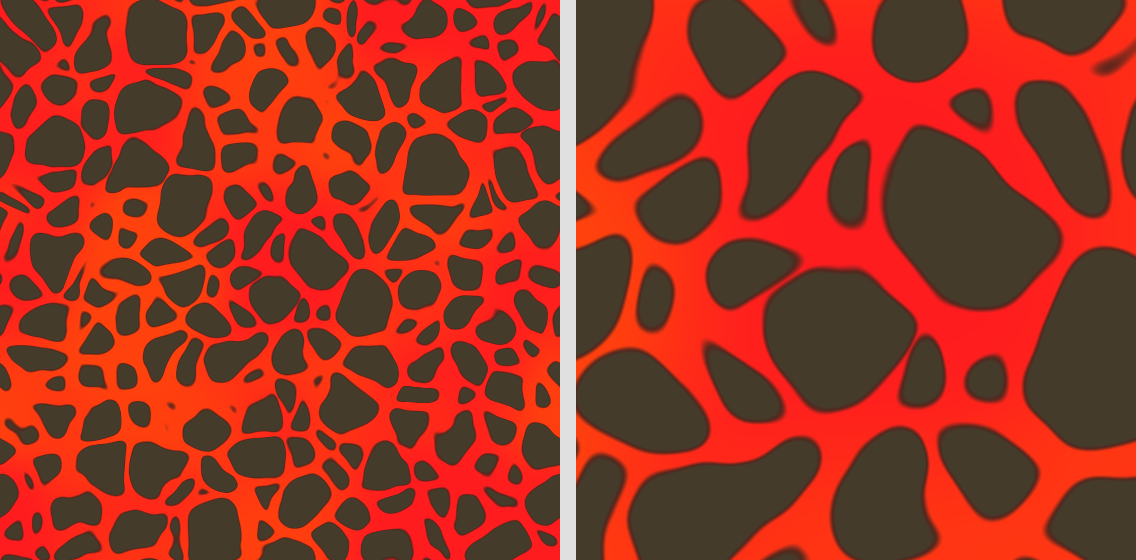
Left, the full canvas; right, a detail of the centre.
A WebGL 2 fragment shader for this texture:

```glsl
#version 300 es
precision highp float;

uniform vec2 u_resolution;
out vec4 fragColor;

const vec3 STONE = vec3(0.27, 0.23, 0.17);
const vec3 RIM = vec3(0.32, 0.15, 0.11);
const vec3 LAVA_RED = vec3(1.0, 0.11, 0.12);
const vec3 LAVA_ORANGE = vec3(1.0, 0.26, 0.05);

const float CELLS = 15.0;         // stones per canvas side
const float SIZE_SPREAD = 0.8;    // largest stone weight, in squared cells
const float GAP = 0.12;           // half width of the cracks, in cells
const float GAP_SPREAD = 0.12;    // slow change of the crack width
const float ROUNDING = 11.0;      // higher gives sharper corners
const float WARP = 0.6;           // bending of the outlines, in cells
const float WARP_PERIOD = 12.0;
const float WOBBLE = 0.18;        // small dents in the outlines
const float WOBBLE_PERIOD = 30.0;
const float EDGE = 0.002;         // half width of the soft edge, in canvas units

vec3 hash3(vec2 p) {
    vec3 q = vec3(dot(p, vec2(127.1, 311.7)),
                  dot(p, vec2(269.5, 183.3)),
                  dot(p, vec2(419.2, 371.9)));
    return fract(sin(q) * 43758.5453);
}

// Three channels of value noise that wrap after one canvas.
vec3 tiledNoise(vec2 uv, float period, float seed) {
    vec2 p = uv * period;
    vec2 cell = floor(p);
    vec2 f = p - cell;
    f = f * f * f * (f * (f * 6.0 - 15.0) + 10.0);
    vec2 lo = mod(cell, period);
    vec2 hi = mod(cell + 1.0, period);
    vec3 a = hash3(lo + seed);
    vec3 b = hash3(vec2(hi.x, lo.y) + seed);
    vec3 c = hash3(vec2(lo.x, hi.y) + seed);
    vec3 d = hash3(hi + seed);
    return mix(mix(a, b, f.x), mix(c, d, f.x), f.y);
}

// Stone centre in xy, its weight in z.
vec3 stoneSeed(vec2 cell) {
    vec3 h = hash3(mod(cell, CELLS) + 3.0);
    return vec3(cell + h.xy, SIZE_SPREAD * h.z * h.z);
}

float power(vec2 p, vec3 stone) {
    vec2 d = p - stone.xy;
    return dot(d, d) - stone.z;
}

// Rounded distance to the border of a weighted Voronoi cell.
float stoneBorder(vec2 p) {
    vec2 base = floor(p);
    vec3 owner = vec3(0.0);
    vec2 ownerCell = base;
    float best = 1e5;
    for (int y = -2; y <= 2; y++) {
        for (int x = -2; x <= 2; x++) {
            vec2 cell = base + vec2(x, y);
            vec3 stone = stoneSeed(cell);
            float reach = power(p, stone);
            if (reach < best) {
                best = reach;
                owner = stone;
                ownerCell = cell;
            }
        }
    }

    // Soft minimum over the borders with all neighbours.
    float sum = 1e-6;
    for (int y = -2; y <= 2; y++) {
        for (int x = -2; x <= 2; x++) {
            vec2 cell = base + vec2(x, y);
            if (cell == ownerCell) continue;
            vec3 stone = stoneSeed(cell);
            float spacing = max(distance(stone.xy, owner.xy), 0.001);
            float border = (power(p, stone) - best) / (2.0 * spacing);
            sum += exp(-ROUNDING * border);
        }
    }
    return -log(sum) / ROUNDING;
}

void main() {
    vec2 uv = gl_FragCoord.xy / u_resolution;

    // Stone outlines
    vec2 bend = tiledNoise(uv, WARP_PERIOD, 17.0).xy - 0.5;
    float wobble = tiledNoise(uv, WOBBLE_PERIOD, 41.0).x - 0.5;
    vec3 slow = tiledNoise(uv, 4.0, 73.0);
    float gap = GAP + GAP_SPREAD * (slow.x - 0.5);
    float dist = stoneBorder(uv * CELLS + WARP * bend) + WOBBLE * wobble - gap;

    // Glow between the stones
    float heat = mix(slow.y, tiledNoise(uv, 8.0, 97.0).x, 0.3);
    vec3 color = mix(LAVA_RED, LAVA_ORANGE, smoothstep(0.2, 0.8, heat));

    // Soft edge through a darkened rim
    float pixel = 1.0 / min(u_resolution.x, u_resolution.y);
    float edge = dist / (CELLS * max(EDGE, 0.75 * pixel));
    color = mix(color, RIM, smoothstep(-1.1, 0.5, edge));
    color = mix(color, STONE, smoothstep(0.1, 1.2, edge));
    fragColor = vec4(color, 1.0);
}
```
